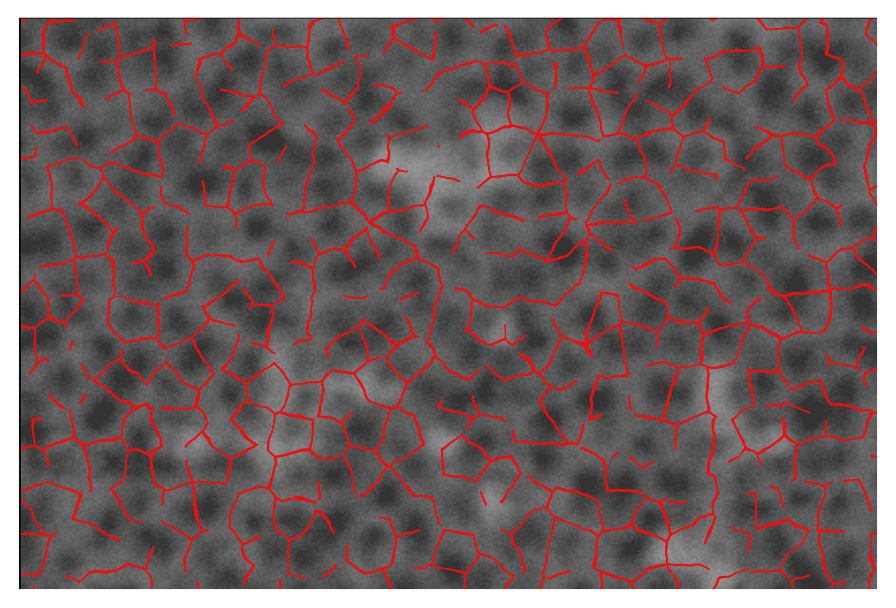
Reproduce this texture procedurally as a Shadertoy shader.

```glsl
float hash(vec2 p) {
    vec3 q = fract(p.xyx * vec3(0.1031, 0.1030, 0.0973));
    q += dot(q, q.yzx + 33.33);
    return fract((q.x + q.y) * q.z);
}

float valueNoise(vec2 p) {
    vec2 cell = floor(p), f = fract(p);
    f = f * f * (3.0 - 2.0 * f);
    return mix(mix(hash(cell), hash(cell + vec2(1, 0)), f.x),
               mix(hash(cell + vec2(0, 1)), hash(cell + vec2(1, 1)), f.x), f.y);
}

vec2 seedPoint(vec2 cell) {
    return cell + 0.1 + 0.8 * vec2(hash(cell + 11.0), hash(cell + 57.0));
}

vec2 wobble(vec2 p) {
    return vec2(valueNoise(p), valueNoise(p + 71.0)) - 0.5;
}

// x: distance to the broken cell network, y: sum of soft blobs at the seeds
vec2 network(vec2 p) {
    vec2 home = floor(p);
    float nearest = 9.0;
    for (int j = -1; j <= 1; j++)
    for (int i = -1; i <= 1; i++) {
        vec2 cell = floor(p) + vec2(i, j);
        float d = distance(p, seedPoint(cell));
        if (d < nearest) { nearest = d; home = cell; }
    }

    vec2 a = seedPoint(home);
    float line = 9.0, blobs = 0.0;
    for (int j = -2; j <= 2; j++)
    for (int i = -2; i <= 2; i++) {
        vec2 cell = home + vec2(i, j);
        vec2 b = seedPoint(cell), toSeed = p - b;
        blobs += (0.65 + 0.7 * hash(cell + 5.0)) * exp(-7.0 * dot(toSeed, toSeed));
        if (i == 0 && j == 0) continue;

        // Some walls vanish, others keep only one end as a spur
        vec2 pairKey = home + cell + 130.0;
        float kind = hash(pairKey);
        if (kind < 0.16) continue;
        vec2 normal = normalize(b - a), fromMid = p - 0.5 * (a + b);
        float gap = 0.0;
        if (kind < 0.44) {
            vec2 along = vec2(-normal.y, normal.x);
            along *= normal.x + 0.001 * normal.y < 0.0 ? -1.0 : 1.0;
            along *= kind < 0.30 ? -1.0 : 1.0;
            gap = max(0.0, 0.3 * (hash(pairKey + 9.0) - 0.5) - dot(fromMid, along));
        }
        line = min(line, length(vec2(dot(fromMid, normal), gap)));
    }
    return vec2(line, blobs);
}

void mainImage(out vec4 fragColor, in vec2 fragCoord) {
    vec2 p = fragCoord / iResolution.y;
    float aspect = iResolution.x / iResolution.y;
    float pixel = 1.0 / iResolution.y;

    // Wavy walls
    vec2 warped = p + 0.012 * wobble(p * 26.0 + 3.0) + 0.004 * wobble(p * 75.0 + 19.0);
    float cellSize = 0.065;
    vec2 net = network(warped / cellSize + 20.0);

    // Blurred grey mottling, pale patches and fine grain
    float grey = 0.385 - 0.14 * net.y;
    grey += 0.08 * (valueNoise(p * 22.0 + 40.0) - 0.5);
    grey += 0.05 * (valueNoise(p * 55.0 + 8.0) - 0.5);
    grey += 0.16 * smoothstep(0.68, 0.98, valueNoise(p * 11.0 + 90.0));
    grey += 0.07 * (valueNoise(p * 300.0) - 0.5);
    vec3 color = vec3(max(grey, 0.2));

    // Red skeleton lines
    float lineEdge = net.x * cellSize - 0.002;
    color = mix(color, vec3(0.92, 0.06, 0.06), smoothstep(0.5 * pixel, -0.5 * pixel, lineEdge));

    // Dark rim on the left and top, then the white margin
    vec2 low = p - 0.031, high = vec2(aspect - 0.031, 0.971) - p;
    float rim = min(low.x - 0.0035, high.y - 0.0015);
    color = mix(vec3(0.06), color, smoothstep(-0.5 * pixel, 0.5 * pixel, rim));
    float inside = min(min(low.x, low.y), min(high.x, high.y));
    color = mix(vec3(1.0), color, smoothstep(-0.5 * pixel, 0.5 * pixel, inside));

    fragColor = vec4(color, 1.0);
}
```
